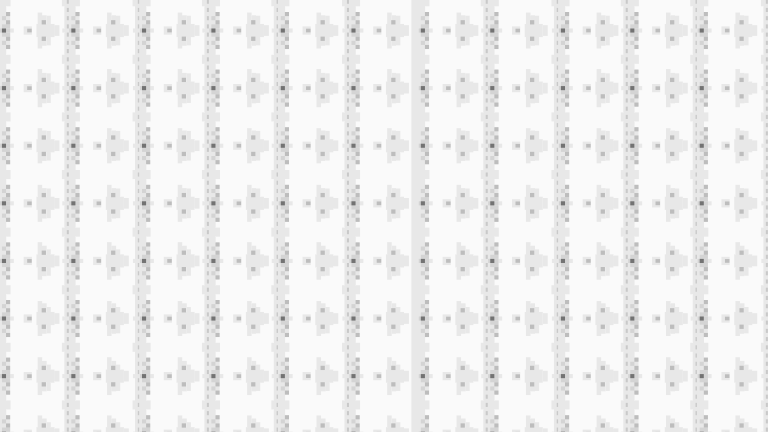
Reproduce this pattern procedurally as a WebGL 1 fragment shader.

```glsl
precision mediump float;
// Pale grey blocky lattice: beaded vertical bands alternating with stepped motifs.
uniform vec2 u_resolution;

// Antialiased coverage of a box; all lengths are in blocks
float box(vec2 p, vec2 center, vec2 halfSize) {
  vec2 d = abs(p - center) - halfSize;
  float blocksPerPixel = 105.0 / u_resolution.y;
  vec2 cover = clamp(0.5 - d / blocksPerPixel, 0.0, 1.0);
  return cover.x * cover.y;
}

// Coverage of a box spanning columns left..right, mirrored about row zero
float tier(vec2 p, float left, float right, float height) {
  return box(p, vec2(0.5 * (left + right), 0.0), vec2(0.5 * (right - left), height));
}

// Stepped band that runs the full height of each repeat
float band(vec2 p, float shifted) {
  float shape = tier(p, -2.2 - 0.6 * shifted, 0.55, 9.0);
  shape = max(shape, tier(p, 0.4, 1.5, 4.5));
  vec2 folded = vec2(p.x, abs(p.y));
  shape = max(shape, box(folded, vec2(-0.6, 7.0), vec2(2.2, 1.1)));
  return max(shape, tier(p, -2.7, 2.4, 0.5));
}

// Stepped body with a short detached arm on its left
float body(vec2 p, float row) {
  float worn = step(row, 3.5) * step(0.0, p.y);
  float shape = tier(p, 8.2, 9.3, 4.45 + 0.2 * sin(row * 2.3));
  shape = max(shape, tier(p, 9.2, 10.4, 3.7));
  shape = max(shape, tier(p, 10.3, 11.4, 3.6 - 0.8 * worn));
  shape = max(shape, tier(p, 7.9, 12.3, 1.6));
  shape = max(shape, tier(p, 12.2, 13.5, 1.3));
  return max(shape, tier(p, 4.8, 6.8, 1.0));
}

void main() {
  // Eleven repeats across and seven and a half down, each 17 by 14 blocks
  vec2 grid = gl_FragCoord.xy / u_resolution * vec2(11.0, 7.5) + vec2(0.133, 0.53);
  vec2 index = floor(grid);
  vec2 p = (fract(grid) - vec2(0.19, 0.5)) * vec2(17.0, 14.0);
  p.x += 0.12 * sin(index.x * 2.1);
  vec2 folded = vec2(p.x, abs(p.y));
  float shifted = 1.0 - step(0.5, mod(index.x, 6.0));

  // Pale shapes
  float tone = mix(0.98, 0.91, max(band(p, shifted), body(p, index.y)));

  // Thin dashes, whose width changes from band to band
  float dashWidth = (0.17 + 0.08 * mod(index.x, 2.0 + shifted)) * (1.0 - shifted);
  if (dashWidth > 0.0) {
    vec2 dash = vec2(p.x, mod(folded.y, 2.0));
    tone = mix(tone, 0.79, box(dash, vec2(-1.35, 1.0), vec2(dashWidth, 0.5)));
  }

  // Soft blocks around the dark center
  tone = mix(tone, 0.83, box(folded, vec2(0.5, 1.0), vec2(1.0, 0.5)));
  tone = mix(tone, 0.83, box(folded, vec2(0.0, 3.0), vec2(0.5)));
  tone = mix(tone, 0.83, tier(p, -1.0, 1.5, 0.5));

  // Beads, paired eyes and arm dot
  vec2 bead = vec2(p.x, abs(folded.y - 3.0));
  float dots = box(bead, vec2(1.0, 1.0), vec2(0.5));
  dots = max(dots, box(folded, vec2(9.7, 2.0), vec2(0.52)));
  dots = max(dots, box(p, vec2(6.2, 0.0), vec2(0.55, 0.45)));
  tone = mix(tone, 0.74, dots);

  // Dark center
  tone = mix(tone, 0.45, box(p, vec2(0.0), vec2(0.5)));
  gl_FragColor = vec4(vec3(tone), 1.0);
}
```
